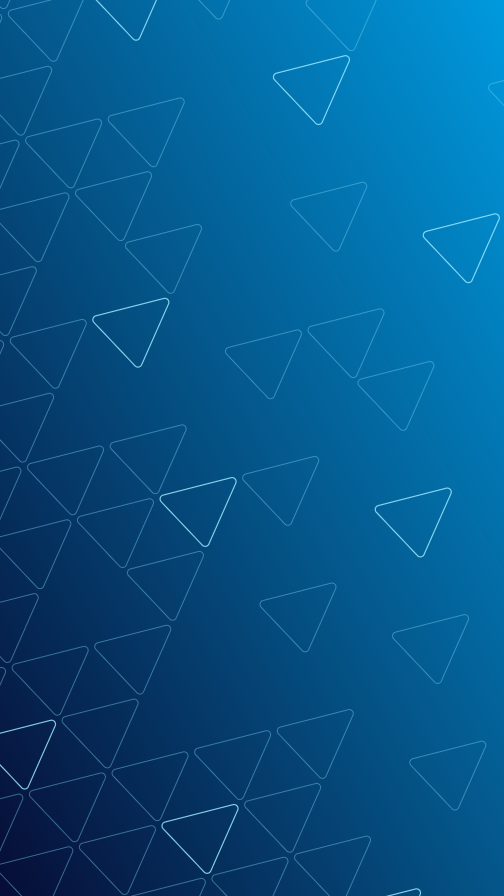
Reproduce this background procedurally as a Shadertoy shader.

```glsl
const vec3 NAVY = vec3(0.025, 0.05, 0.21);
const vec3 OCEAN = vec3(0.016, 0.325, 0.525);
const vec3 AZURE = vec3(0.00, 0.60, 0.87);
const vec3 FAINT_LINE = vec3(0.46, 0.80, 0.94);
const vec3 BRIGHT_LINE = vec3(0.60, 0.91, 1.00);
const float FAINT_ALPHA = 0.47;
const float BRIGHT_ALPHA = 0.86;
const float FAINT_WIDTH = 0.0019;
const float BRIGHT_WIDTH = 0.0023;
const float CORNER_RADIUS = 0.008;

// Lattice in units of the canvas width
const vec2 LATTICE_ORIGIN = vec2(0.2076, 1.5454);
const vec2 STEP_A = vec2(0.1639, 0.0419);
const vec2 STEP_B = vec2(0.0991, -0.1046);

float cross2(vec2 a, vec2 b) {
    return a.x * b.y - a.y * b.x;
}

vec2 toSegment(vec2 p, vec2 a, vec2 b) {
    vec2 ab = b - a;
    return p - a - ab * clamp(dot(p - a, ab) / dot(ab, ab), 0.0, 1.0);
}

// Signed distance to a clockwise triangle
float triangleDistance(vec2 p, vec2 a, vec2 b, vec2 c) {
    vec2 d0 = toSegment(p, a, b);
    vec2 d1 = toSegment(p, b, c);
    vec2 d2 = toSegment(p, c, a);
    float d = sqrt(min(dot(d0, d0), min(dot(d1, d1), dot(d2, d2))));
    float side = max(cross2(b - a, p - a), max(cross2(c - b, p - b), cross2(a - c, p - c)));
    return side > 0.0 ? d : -d;
}

// Shrink about the incenter, then grow by the corner radius
float roundedTriangle(vec2 p) {
    float lenA = length(STEP_A);
    float lenB = length(STEP_B);
    float perimeter = lenA + lenB + length(STEP_B - STEP_A);
    vec2 center = (lenB * STEP_A + lenA * STEP_B) / perimeter;
    float inradius = abs(cross2(STEP_A, STEP_B)) / perimeter;
    float shrink = 1.0 - CORNER_RADIUS / inradius;
    return triangleDistance(p, mix(center, vec2(0.0), shrink),
        mix(center, STEP_A, shrink), mix(center, STEP_B, shrink)) - CORNER_RADIUS;
}

// Dense columns at the left with diagonal gaps, sparse ones at the right
bool isPresent(ivec2 cell) {
    int row = cell.y;
    int column = 2 * cell.x + row;
    int gap = row + 5 * column;
    if (column <= 0)
        return !(abs(gap - 6) == 2 || (abs(gap + 7) == 1 && row < 9));
    bool sparse = (column == 2 || column == 5) && (row < 0 || row > 3) && row < 13;
    bool upper = column == 4 && row >= 0 && row < 5;
    bool falling = column + row == 10 && column >= 5 && (row & 1) == 1;
    bool rising = row - column == 10;
    return sparse || upper || falling || rising;
}

// Highlights follow a few steep diagonals
bool isBright(ivec2 cell) {
    int diagonal = 5 * cell.x + 3 * cell.y;
    bool everywhere = diagonal == 3 || diagonal == 14 || diagonal == 16 || diagonal == 19;
    bool upper = cell.y < 8 && (diagonal == -1 || diagonal == 10);
    bool lower = cell.y > 4 && diagonal == -8;
    return everywhere || upper || lower;
}

void mainImage(out vec4 fragColor, in vec2 fragCoord) {
    vec2 p = fragCoord / iResolution.x;
    vec2 uv = fragCoord / iResolution.xy;
    float pixel = 1.0 / iResolution.x;

    // Diagonal gradient
    float t = 0.5 * (uv.x + uv.y);
    vec3 color = mix(NAVY, OCEAN, clamp(t / 0.48, 0.0, 1.0));
    color = mix(color, AZURE, clamp((t - 0.48) / 0.52, 0.0, 1.0));

    // Outlines of the nearby lattice triangles
    vec2 local = p - LATTICE_ORIGIN;
    ivec2 home = ivec2(floor(inverse(mat2(STEP_A, STEP_B)) * local));
    for (int y = -1; y <= 1; y++) {
        for (int x = -1; x <= 1; x++) {
            ivec2 cell = home + ivec2(x, y);
            if (!isPresent(cell)) continue;
            bool bright = isBright(cell);
            vec2 corner = float(cell.x) * STEP_A + float(cell.y) * STEP_B;
            float d = abs(roundedTriangle(local - corner));
            float halfWidth = 0.5 * (bright ? BRIGHT_WIDTH : FAINT_WIDTH);
            float line = clamp((halfWidth - d) / pixel + 0.5, 0.0, 1.0);
            color = mix(color, bright ? BRIGHT_LINE : FAINT_LINE,
                line * (bright ? BRIGHT_ALPHA : FAINT_ALPHA));
        }
    }
    fragColor = vec4(color, 1.0);
}
```
